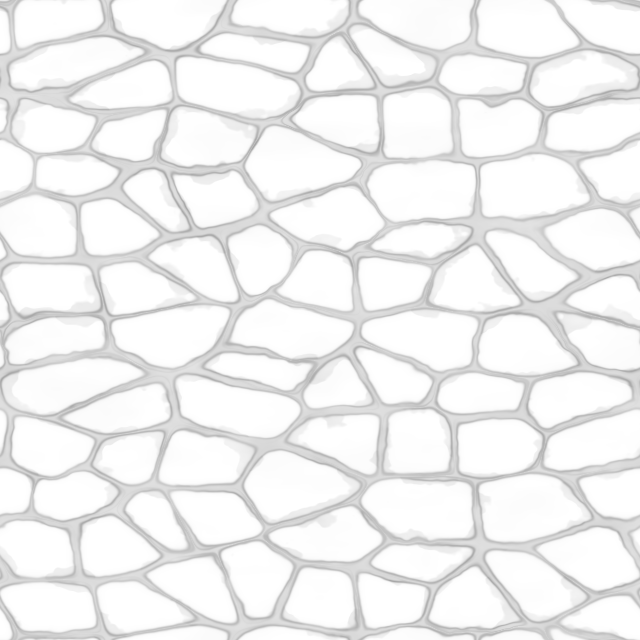
Write a Shadertoy shader that draws this texture map.

```glsl
// Tileable ambient-occlusion map of irregular flagstones: white slabs, soft grey joints.

const vec2  GRID         = vec2(7.0, 12.0);  // stones across the tile
const vec2  LAYOUT       = vec2(7.0, 6.0);   // stone layout repeats after this many cells
const float JITTER       = 0.92;             // irregularity of the stone centres
const float ROUNDING     = 210.0;            // higher gives sharper stone corners
const float WARP_CALM    = 0.010;            // bending of straight joints
const float WARP_ROUGH   = 0.034;            // bending of broken joints
const float JOINT_MIN    = 0.0008;           // joint half width, canvas units
const float JOINT_VARY   = 0.0042;
const float LEDGE_WIDTH  = 0.0100;           // extra recess along single stones
const float CHIP_WIDTH   = 0.0170;           // reach of ragged chips into a stone
const float LINE_WIDTH   = 0.0021;           // dark crease at the stone outline
const float HALO_WIDTH   = 0.0032;           // soft shade beside the crease
const float JOINT_SHADE  = 0.085;
const float CREASE_SHADE = 0.165;
const float HALO_SHADE   = 0.050;
const float CHIP_SHADE   = 0.060;
const float STONE_SHADE  = 0.014;

vec2 hash2(vec2 p) {
    vec3 q = fract(p.xyx * vec3(0.1031, 0.1030, 0.0973));
    q += dot(q, q.yzx + 33.33);
    return fract((q.xx + q.yz) * q.zy);
}

// Value noise that wraps after one canvas
float noise(vec2 uv, vec2 period, float seed) {
    vec2 p = uv * period;
    vec2 i = floor(p);
    vec2 f = fract(p);
    f = f * f * (3.0 - 2.0 * f);
    vec2 a = mod(i, period) + seed;
    vec2 b = mod(i + 1.0, period) + seed;
    return mix(mix(hash2(a).x, hash2(vec2(b.x, a.y)).x, f.x),
               mix(hash2(vec2(a.x, b.y)).x, hash2(b).x, f.x), f.y);
}

float fbm(vec2 uv, vec2 period, float seed) {
    float sum = 0.0;
    float gain = 0.54;
    for (int i = 0; i < 4; i++) {
        sum += gain * noise(uv, period, seed);
        period *= 2.0;
        gain *= 0.5;
        seed += 17.0;
    }
    return sum;
}

vec2 stoneCentre(vec2 cell) {
    return cell + 0.5 + JITTER * (hash2(mod(cell, LAYOUT) + 71.0) - 0.5);
}

// Rounded distance to the nearest joint, in canvas units; also returns the stone's cell
float jointDistance(vec2 uv, out vec2 stone) {
    vec2 p = uv * GRID;
    vec2 base = floor(p);
    vec2 nearest = vec2(0.0);
    float best = 1e5;
    for (int y = -2; y <= 2; y++)
    for (int x = -2; x <= 2; x++) {
        vec2 cell = base + vec2(x, y);
        vec2 r = stoneCentre(cell) - p;
        if (dot(r, r) < best) {
            best = dot(r, r);
            nearest = r;
            stone = cell;
        }
    }
    float sum = 1e-20;
    for (int y = -2; y <= 2; y++)
    for (int x = -2; x <= 2; x++) {
        if (x == 0 && y == 0) continue;
        vec2 r = stoneCentre(stone + vec2(x, y)) - p;
        vec2 across = r - nearest;
        float d = dot(0.5 * (r + nearest), across) / length(across * GRID);
        sum += exp(-ROUNDING * d);
    }
    return -log(sum) / ROUNDING;
}

void mainImage(out vec4 fragColor, in vec2 fragCoord) {
    vec2 uv = fragCoord / iResolution.xy;

    // Bend the joints, strongly only in broken areas
    float rough = smoothstep(0.55, 0.9, noise(uv, vec2(9.0, 11.0), 5.0));
    vec2 bend = vec2(fbm(uv, vec2(13.0, 15.0), 11.0), fbm(uv, vec2(13.0, 15.0), 47.0)) - 0.5;
    vec2 stone;
    float d = jointDistance(uv + bend * mix(WARP_CALM, WARP_ROUGH, rough), stone);

    // Each stone has its own ledges, fading to the shared joint line
    vec2 local = uv + hash2(mod(stone, GRID) + 23.0);
    float joint = JOINT_MIN + JOINT_VARY * noise(uv, vec2(15.0, 17.0), 31.0);
    float ledge = LEDGE_WIDTH * smoothstep(0.42, 1.0, fbm(local, vec2(11.0, 16.0), 61.0));
    float s = d - joint - ledge * smoothstep(0.0, 0.004, d);

    // Ragged chips and the streaks in them
    float chip = CHIP_WIDTH * smoothstep(0.48, 0.85, fbm(local, vec2(17.0, 23.0), 83.0));
    float streak = fbm(uv, vec2(22.0, 40.0), 97.0);
    float chipMask = smoothstep(0.0025, -0.0025, s - chip) * smoothstep(0.0, 0.003, chip);

    // Sum the occlusion layers
    float strength = mix(0.45, 1.2, noise(uv, vec2(18.0, 22.0), 113.0));
    float shade = JOINT_SHADE * smoothstep(0.003, -0.003, s) * (0.6 + 0.8 * streak);
    shade += CREASE_SHADE * strength * exp(-s * s / (LINE_WIDTH * LINE_WIDTH));
    shade += HALO_SHADE * exp(-max(s, 0.0) / HALO_WIDTH);
    shade += CHIP_SHADE * chipMask * (0.4 + 1.1 * streak) * smoothstep(-0.004, 0.002, s);
    shade += STONE_SHADE * smoothstep(0.5, 0.85, fbm(uv, vec2(6.0, 14.0), 131.0));

    fragColor = vec4(vec3(1.0 - shade), 1.0);
}
```
